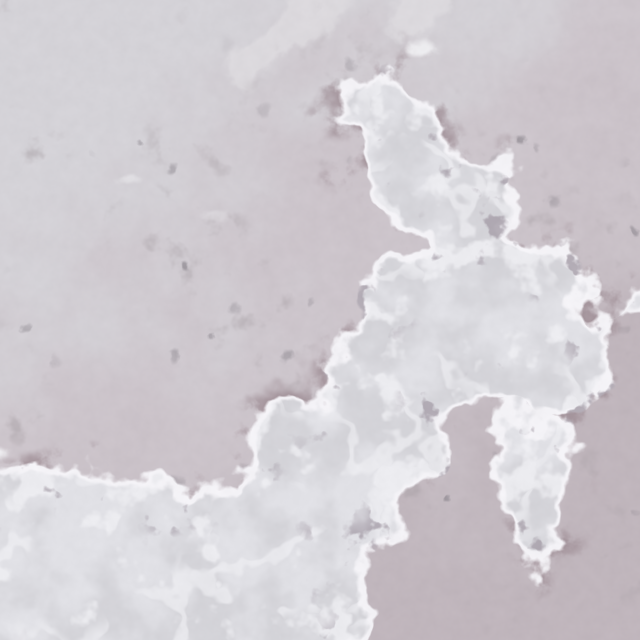
This texture is drawn by a WebGL 2 fragment shader. Its source:

```glsl
#version 300 es
precision highp float;
// Weathered plaster: a pale peeled patch with bright chalky rims on a mauve-grey wall.
// The patch is a union of capsules, warped and frayed by gradient noise;
// stains, chalk veins, pits and flecks are layered from noise and hashed cells.

uniform vec2 u_resolution;
out vec4 fragColor;

vec2 hash2(vec2 p) {
    vec3 q = fract(p.xyx * vec3(0.1031, 0.1030, 0.0973));
    q += dot(q, q.yzx + 33.33);
    return fract((q.xx + q.yz) * q.zy);
}

float gradientDot(vec2 cell, vec2 offset) {
    float angle = 6.2832 * hash2(cell).x;
    return dot(vec2(cos(angle), sin(angle)), offset);
}

float noise(vec2 p) {
    vec2 i = floor(p), f = fract(p);
    vec2 u = f * f * f * (f * (f * 6.0 - 15.0) + 10.0);
    vec2 e = vec2(1.0, 0.0);
    float low = mix(gradientDot(i, f), gradientDot(i + e, f - e), u.x);
    float high = mix(gradientDot(i + e.yx, f - e.yx), gradientDot(i + 1.0, f - 1.0), u.x);
    return mix(low, high, u.y);
}

float fbm(vec2 p) {
    float sum = 0.0, amplitude = 0.6;
    for (int i = 0; i < 4; i++) {
        sum += amplitude * noise(p);
        p = mat2(1.6, 1.2, -1.2, 1.6) * p + 17.3;
        amplitude *= 0.5;
    }
    return sum;
}

float capsule(vec2 p, vec2 a, vec2 b, float radius) {
    vec2 ab = b - a;
    float t = clamp(dot(p - a, ab) / dot(ab, ab), 0.0, 1.0);
    return length(p - a - t * ab) - radius;
}

// Signed distance to the peeled patch, negative inside.
float peeledPatch(vec2 p) {
    float d = capsule(p, vec2(-0.1, 0.07), vec2(0.42, 0.09), 0.17);
    d = min(d, capsule(p, vec2(0.48, 0.2), vec2(0.65, 0.45), 0.11));
    d = min(d, capsule(p, vec2(0.67, 0.48), vec2(0.79, 0.5), 0.145));
    d = min(d, capsule(p, vec2(0.71, 0.64), vec2(0.62, 0.8), 0.09));
    d = min(d, capsule(p, vec2(0.84, 0.32), vec2(0.81, 0.15), 0.055));
    return min(d, capsule(p, vec2(0.88, 0.52), vec2(1.1, 0.53), 0.026));
}

// Soft spots scattered one per cell; share is the fraction of cells filled.
float spots(vec2 p, float scale, float share, vec2 stretch, float radius) {
    vec2 q = p * scale, cell = floor(q);
    float cover = 0.0;
    for (int y = -1; y <= 1; y++) {
        for (int x = -1; x <= 1; x++) {
            vec2 c = cell + vec2(x, y);
            vec2 h = hash2(c + scale), k = hash2(c + 71.0);
            float r = radius * mix(0.45, 1.0, k.y);
            float spot = 1.0 - smoothstep(r * 0.4, r * 1.4, length((q - c - h) / stretch));
            cover = max(cover, spot * step(k.x, share) * mix(0.3, 1.0, h.x));
        }
    }
    return cover;
}

void main() {
    vec2 p = gl_FragCoord.xy / u_resolution.y;
    vec2 warp = vec2(fbm(p * 4.0 + 3.0), fbm(p * 4.0 + 41.0));
    float ragged = fbm(p * 11.0 + 7.0), fine = fbm(p * 30.0);
    float cloud = fbm(p * 3.5 + 23.0);
    float d = peeledPatch(p + 0.12 * warp) + 0.08 * ragged + 0.012 * fine;
    float inside = 1.0 - smoothstep(-0.006, 0.004, d);

    // Wall: cool grey at the upper left, turning mauve to the lower right.
    float mauve = 0.55 * p.x + 0.75 * (1.0 - p.y) + 0.45 * cloud + 0.15 * ragged;
    vec3 wall = mix(vec3(0.832, 0.825, 0.845), vec3(0.80, 0.77, 0.795), smoothstep(0.22, 0.62, mauve));
    wall = mix(wall, vec3(0.752, 0.712, 0.738), smoothstep(0.6, 1.1, mauve));

    // Faint thin skin left near the top.
    float skin = capsule(p + 0.08 * warp, vec2(0.39, 0.9), vec2(0.52, 1.02), 0.035);
    skin = min(skin, capsule(p + 0.05 * warp, vec2(0.65, 0.97), vec2(0.67, 1.02), 0.04));
    wall = mix(wall, vec3(0.87, 0.86, 0.875), 0.8 * (1.0 - smoothstep(-0.01, 0.008, skin + 0.03 * fine)));

    // Brownish stains hugging the broken edge, smudges, pits and pale flecks.
    float stain = smoothstep(0.02, 0.28, fbm(p * 6.0 + 61.0) + 0.5 * fine);
    wall = mix(wall, vec3(0.60, 0.53, 0.56), 0.75 * stain * (1.0 - smoothstep(0.0, 0.04, d)));
    float smudge = smoothstep(0.1, 0.45, fbm(p * 19.0 + 80.0)) * smoothstep(-0.05, 0.2, fbm(p * 4.0 + 90.0));
    wall = mix(wall, vec3(0.66, 0.63, 0.65), 0.5 * smudge);
    vec2 wobble = p + 0.025 * vec2(fine, ragged);
    float pits = spots(wobble, 17.0, 0.2, vec2(1.0), 0.19) * smoothstep(-0.1, 0.15, fbm(p * 4.0 + 90.0));
    wall = mix(wall, vec3(0.54, 0.52, 0.55), 0.7 * pits);
    float flecks = spots(wobble, 6.0, 0.14, vec2(1.3, 0.7), 0.13);
    wall = mix(wall, vec3(0.95, 0.95, 0.96), 0.9 * flecks);

    // Pale patch: grey core with chalk blots and veins, denser toward its edges.
    vec3 pale = mix(vec3(0.83, 0.828, 0.848), vec3(0.88, 0.88, 0.90), smoothstep(-0.25, 0.25, 0.6 * cloud + ragged));
    float nearEdge = smoothstep(-0.10, -0.01, d);
    float blots = smoothstep(0.18, 0.36, fbm(p * 14.0 + 50.0) + 0.18 * nearEdge);
    float vein = 1.0 - smoothstep(0.02, 0.075, abs(fbm(p * 7.0 + 19.0)));
    vein *= smoothstep(-0.06, 0.12, fbm(p * 5.0 + 70.0) + 0.1 * nearEdge);
    pale = mix(pale, vec3(0.935, 0.935, 0.95), 0.85 * max(blots, 0.8 * vein));
    float width = 0.010 + 0.05 * max(0.0, fbm(p * 7.0 + 12.0));
    float rim = smoothstep(-width - 0.009, -width + 0.003, d);
    pale = mix(pale, vec3(0.96, 0.955, 0.97), 0.95 * rim);

    // Small ragged holes where the wall shows through.
    float holes = smoothstep(0.20, 0.33, fbm(p * 15.0 + 33.0) + 0.3 * fine);
    holes *= smoothstep(-0.09, -0.03, d);
    pale = mix(pale, vec3(0.66, 0.63, 0.67), 0.85 * holes);

    vec3 color = mix(wall, pale, inside) + 0.012 * fine + 0.016 * fbm(p * 60.0 + 5.0);
    fragColor = vec4(clamp(color, 0.0, 1.0), 1.0);
}
```
